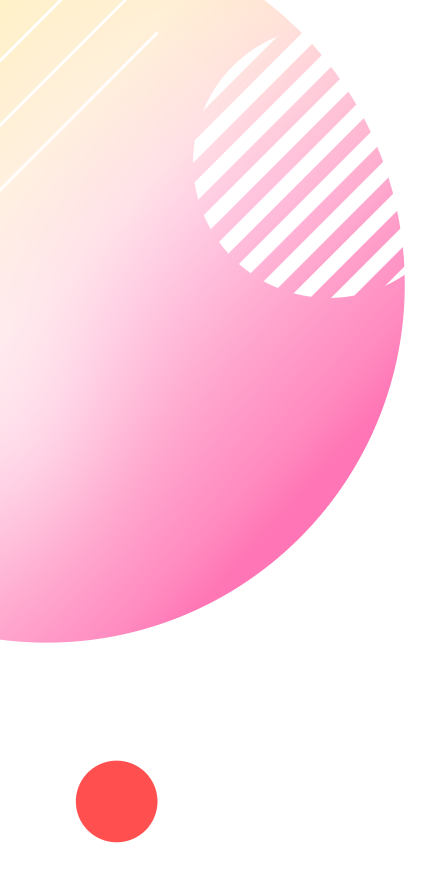
Write a Shadertoy shader that draws this background.

```glsl
// A large disc with a diagonal cream-to-pink gradient on white, overlaid with
// fine diagonal lines and a round patch of white stripes; a small red dot below.
// Shapes are signed distances in canvas widths, measured from the top left.

#define BIG_DISC vec3(0.104, 0.635, 0.7995)
#define STRIPE_DISC vec3(0.734, 0.362, 0.303)
#define RED_DOT vec3(0.2604, 1.789, 0.0911)
#define STRIPE_PITCH 0.09375
#define STRIPE_OFFSET 0.771
#define LINE_START 0.1354
#define LINE_PITCH 0.1445
#define LINE_HALF_WIDTH 0.0031
#define LINE_END_X 0.350

const vec3 WHITE = vec3(1.0);
const vec3 RED = vec3(1.0, 0.31, 0.31);

float discDistance(vec2 p, vec3 disc) {
    return length(p - disc.xy) - disc.z;
}

// Antialiased fill of a signed distance
float coverage(float d) {
    return clamp(0.5 - d * iResolution.x, 0.0, 1.0);
}

float segmentDistance(vec2 p, vec2 a, vec2 b) {
    vec2 ab = b - a;
    float t = clamp(dot(p - a, ab) / dot(ab, ab), 0.0, 1.0);
    return length(p - a - ab * t);
}

float ramp(float from, float to, float x) {
    return clamp((x - from) / (to - from), 0.0, 1.0);
}

// Diagonal gradient with a pale glow at the left and warmth at the top
vec3 discColor(vec2 p) {
    float s = dot(p, vec2(0.74, 0.67));
    vec3 color = vec3(1.0, 0.945, 0.78);
    color = mix(color, vec3(1.0, 0.94, 0.87), ramp(0.00, 0.29, s));
    color = mix(color, vec3(1.0, 0.88, 0.91), ramp(0.29, 0.52, s));
    color = mix(color, vec3(1.0, 0.78, 0.88), ramp(0.52, 0.69, s));
    color = mix(color, vec3(1.0, 0.64, 0.80), ramp(0.69, 0.94, s));
    color = mix(color, vec3(1.0, 0.54, 0.75), ramp(0.94, 1.14, s));
    color = mix(color, vec3(1.0, 0.46, 0.71), ramp(1.14, 1.24, s));

    vec2 glowOffset = (p - vec2(0.0, 0.86)) / vec2(0.25, 0.35);
    color = mix(color, vec3(1.0, 0.96, 0.96), 0.5 * exp(-dot(glowOffset, glowOffset)));
    color.b -= 0.06 * ramp(0.45, 0.0, p.y) * ramp(0.1, 0.6, p.x);
    return color;
}

void mainImage(out vec4 fragColor, in vec2 fragCoord) {
    vec2 p = vec2(fragCoord.x, iResolution.y - fragCoord.y) / iResolution.x;
    float diagonal = p.x + p.y;
    vec3 color = discColor(p);

    // Fine diagonal lines
    for (int i = 0; i < 3; i++) {
        float level = LINE_START + LINE_PITCH * float(i);
        vec2 start = vec2(-0.1, level + 0.1);
        vec2 end = vec2(LINE_END_X, level - LINE_END_X);
        float d = segmentDistance(p, start, end) - LINE_HALF_WIDTH;
        color = mix(color, WHITE, coverage(d));
    }

    // Striped patch: equal bands, clipped to a disc
    float phase = fract((diagonal - STRIPE_OFFSET) / STRIPE_PITCH + 0.5) - 0.5;
    float band = (abs(phase) - 0.25) * STRIPE_PITCH * inversesqrt(2.0);
    float patchDistance = max(band, discDistance(p, STRIPE_DISC));
    color = mix(color, WHITE, coverage(patchDistance));

    // Clip to the large disc, then add the dot
    color = mix(WHITE, color, coverage(discDistance(p, BIG_DISC)));
    color = mix(color, RED, coverage(discDistance(p, RED_DOT)));
    fragColor = vec4(color, 1.0);
}
```
